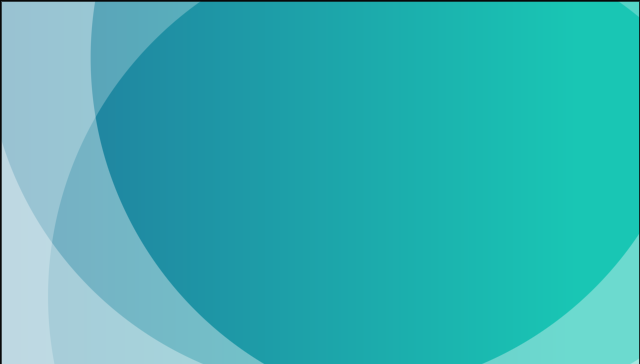
Give the GLSL for this background, as a Shadertoy shader.

```glsl
// Teal horizontal gradient with three pale translucent arcs sweeping over the left side.

// Antialiased coverage of everything outside a circle.
float outsideCircle(vec2 p, vec2 center, float radius) {
    float pixel = 1.0 / iResolution.y;
    return smoothstep(-0.75 * pixel, 0.75 * pixel, length(p - center) - radius);
}

void mainImage(out vec4 fragColor, in vec2 fragCoord) {
    vec2 p = fragCoord / iResolution.y;
    float width = iResolution.x / iResolution.y;
    float across = p.x / width;

    // Base gradient: deep blue-teal to bright turquoise, flat near the right
    vec3 deepTeal = vec3(0.130, 0.475, 0.615);
    vec3 turquoise = vec3(0.098, 0.776, 0.706);
    vec3 color = mix(deepTeal, turquoise, clamp(across / 0.9, 0.0, 1.0));

    // Each veil whitens the area outside its circle
    vec3 white = vec3(1.0);
    color = mix(color, white, 0.26 * outsideCircle(p, vec2(1.125, 0.186), 0.993));
    color = mix(color, white, 0.38 * outsideCircle(p, vec2(1.229, 0.841), 0.980));
    color = mix(color, white, 0.36 * outsideCircle(p, vec2(0.941, 0.902), 0.980));

    // Thin dark frame along the left, top and right edges
    float inset = min(min(p.x - 0.0045, 1.0 - p.y - 0.0045), width - p.x - 0.002);
    float pixel = 1.0 / iResolution.y;
    float frame = 1.0 - smoothstep(-0.5 * pixel, 0.5 * pixel, inset);
    color = mix(color, vec3(0.03, 0.03, 0.035), frame);

    fragColor = vec4(color, 1.0);
}
```
